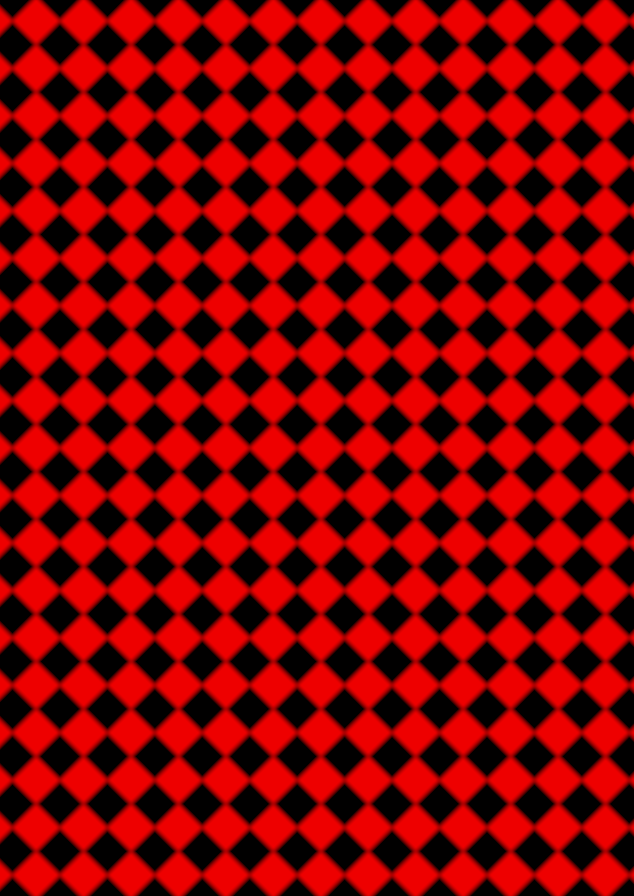
Write a Shadertoy shader that draws this pattern.

```glsl
// Red and black diamond checkerboard with soft edges.
// Two smooth square waves along the diagonals are multiplied into a checker,
// then the inks are blended in linear light so red bleeds into black.

const float ROWS = 18.883;              // repeats over the canvas height
const vec2 CENTER_SHIFT = vec2(0.082, 0.0); // red diamond offset, in repeats
const float EDGE_SOFTNESS = 0.112;      // half width of the edge, in repeats
const float GAMMA = 2.2;
const vec3 RED = vec3(0.935, 0.0, 0.0);
const vec3 BLACK = vec3(0.005, 0.0, 0.0);

// Square wave of period 2 in -1..1, positive around each even integer
float softSquareWave(float x, float softness) {
    float edgeDistance = 0.5 - abs(mod(x + 1.0, 2.0) - 1.0);
    return 2.0 * smoothstep(-softness, softness, edgeDistance) - 1.0;
}

// Share of red ink: 1 inside red diamonds, 0 inside black ones
float diamondChecker(vec2 p, float softness) {
    float rising = softSquareWave(p.x + p.y, softness);
    float falling = softSquareWave(p.x - p.y, softness);
    return 0.5 + 0.5 * rising * falling;
}

void mainImage(out vec4 fragColor, in vec2 fragCoord) {
    // Repeat units, measured from the canvas center
    float pixel = ROWS / iResolution.y;
    vec2 p = (fragCoord - 0.5 * iResolution.xy) * pixel - CENTER_SHIFT;

    // Never sharper than one pixel
    float redShare = diamondChecker(p, max(EDGE_SOFTNESS, pixel));

    // Blend in linear light, then encode
    vec3 light = mix(pow(BLACK, vec3(GAMMA)), pow(RED, vec3(GAMMA)), redShare);
    fragColor = vec4(pow(light, vec3(1.0 / GAMMA)), 1.0);
}
```
